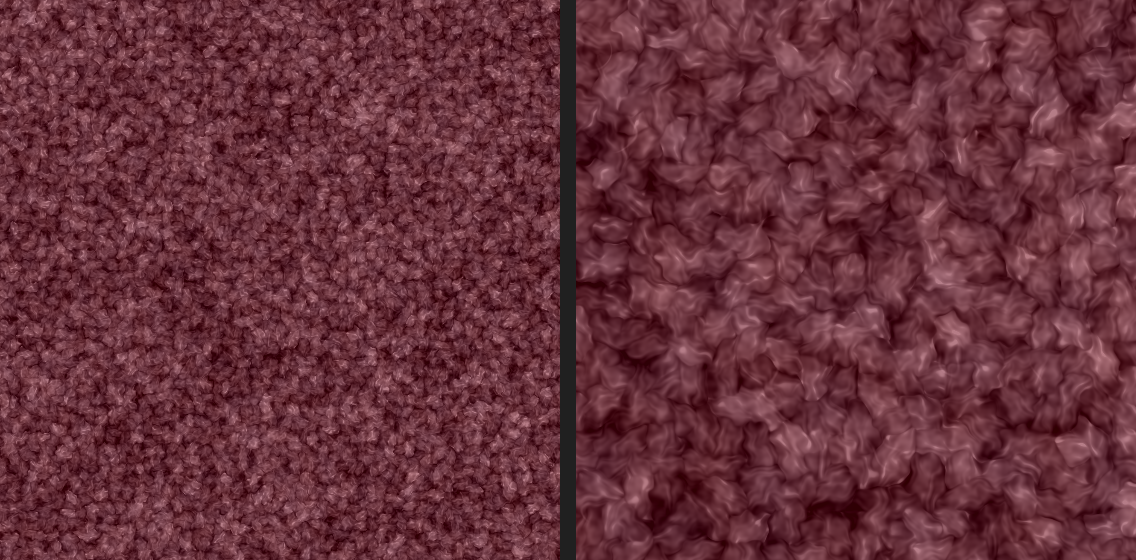
Left, the full canvas; right, a detail of the centre.
A WebGL 1 fragment shader for this texture:

```glsl
precision highp float;

uniform vec2 u_resolution;

vec2 hash2(vec2 p) {
  vec3 q = fract(p.xyx * vec3(0.1031, 0.1030, 0.0973));
  q += dot(q, q.yzx + 33.33);
  return fract((q.xx + q.yz) * q.zy);
}

vec2 gradientAt(vec2 cell) {
  float angle = 6.2832 * hash2(cell + 57.0).x;
  return vec2(cos(angle), sin(angle));
}

float gradientNoise(vec2 p) {
  vec2 i = floor(p), f = fract(p);
  vec2 u = f * f * f * (f * (f * 6.0 - 15.0) + 10.0);
  vec2 e = vec2(1.0, 0.0);
  float low = mix(dot(gradientAt(i), f), dot(gradientAt(i + e), f - e), u.x);
  float high = mix(dot(gradientAt(i + e.yx), f - e.yx),
                   dot(gradientAt(i + 1.0), f - 1.0), u.x);
  return mix(low, high, u.y);
}

// Overlapping yarn tufts: x = pile height, y = tuft tone, z = fibre streaks
vec3 tuftPile(vec2 p) {
  vec2 base = floor(p);
  float total = 0.0;
  vec2 blended = vec2(0.0);
  for (int y = -1; y <= 1; y++) {
    for (int x = -1; x <= 1; x++) {
      vec2 cell = base + vec2(float(x), float(y));
      vec2 traits = hash2(cell + 211.0);
      vec2 offset = p - cell - 0.5 - 0.8 * (hash2(cell + 100.0) - 0.5);
      float angle = 3.1416 * traits.x;
      float c = cos(angle), s = sin(angle);
      vec2 along = vec2(c * offset.x + s * offset.y, c * offset.y - s * offset.x);
      vec2 dome = along / vec2(0.82, 0.56);
      float height = 1.0 - dot(dome, dome) + 0.5 * hash2(cell + 317.0).x;
      float weight = exp(12.0 * height);
      float streak = gradientNoise(along * vec2(1.8, 4.8) + 40.0 * traits);
      blended += weight * vec2(traits.y * traits.y, streak);
      total += weight;
    }
  }
  return vec3(log(total + 0.001) / 12.0, blended / total);
}

void main() {
  vec2 uv = gl_FragCoord.xy / min(u_resolution.x, u_resolution.y);
  vec2 p = uv * 58.0 + 100.0;

  // Fuzzy outlines
  vec2 fuzz = vec2(gradientNoise(p * 1.9), gradientNoise(p * 1.9 + 71.3));
  vec3 pile = tuftPile(p + 0.32 * fuzz);

  // Worn patches and fine grain
  float patches = gradientNoise(uv * 7.0 + 13.0) + gradientNoise(uv * 21.0 + 31.0);
  float grain = gradientNoise(p * 3.3 + 19.0);

  float light = 0.46 + 0.55 * (max(pile.x, 0.1) - 0.95)
              + 0.48 * (pile.y - 0.33)
              + 0.45 * pile.z + 0.2 * patches + 0.28 * grain;

  // Glossy fibre tips and sparse loose hairs
  light += 0.45 * smoothstep(0.2, 0.6, pile.z + 0.5 * grain) * pile.y;
  float hair = 1.0 - smoothstep(0.0, 0.06, abs(gradientNoise(p * 0.8 + 7.0)));
  light += 0.25 * hair * smoothstep(0.25, 0.5, gradientNoise(p * 0.45 + 83.0));

  vec3 shadowWine = vec3(0.28, 0.07, 0.11);
  vec3 dustyRose = vec3(0.60, 0.38, 0.42);
  vec3 color = mix(shadowWine, dustyRose, clamp(light, -0.3, 1.35));
  color += vec3(0.01, -0.01, -0.025) * gradientNoise(uv * 30.0 + 5.0);
  gl_FragColor = vec4(clamp(color, 0.0, 1.0), 1.0);
}
```
